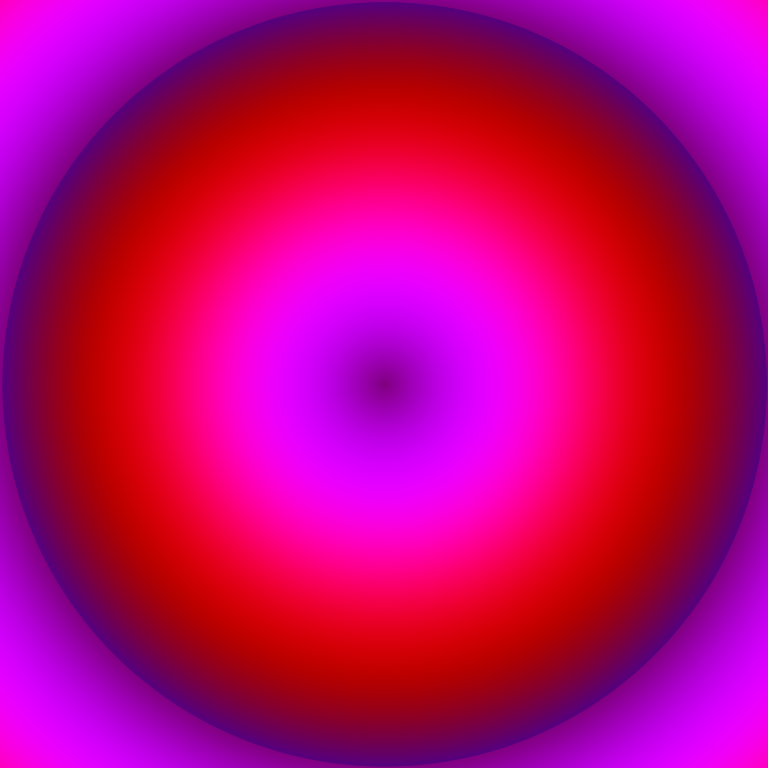
A WebGL 1 fragment shader for this background:

```glsl
precision highp float;
// Concentric radial gradient that repeats outward from near the centre.
// Red and blue are sine waves of different frequency along each ring;
// the ramp restarts at a crisp circular seam.

#define CENTER vec2(0.5008, 0.4995)
#define RING_RADIUS 0.4977
#define RED_FREQUENCY 3.478
#define BLUE_FREQUENCY 6.283
#define SEAM_SOFTNESS 0.5

uniform vec2 u_resolution;

// Colour at a position along one ring, 0 at its start and 1 at its end
vec3 ringColor(float t) {
  float red = 0.5 + 0.5 * sin(RED_FREQUENCY * t);
  float blue = 0.5 + 0.5 * sin(BLUE_FREQUENCY * t);
  return vec3(red, 0.0, blue);
}

void main() {
  // Square canvas units, centred
  float side = min(u_resolution.x, u_resolution.y);
  vec2 offset = (gl_FragCoord.xy - CENTER * u_resolution) / side;
  float radius = length(offset) / RING_RADIUS;

  // Signed distance to the nearest seam; the centre itself has none
  float seam = floor(radius + 0.5);
  float fromSeam = radius - seam;
  float softness = SEAM_SOFTNESS / (side * RING_RADIUS);
  float outside = smoothstep(-softness, softness, fromSeam);
  outside = max(outside, 1.0 - step(0.5, seam));

  // Join the end of the inner ring to the start of the outer one
  vec3 color = mix(ringColor(fromSeam + 1.0), ringColor(fromSeam), outside);
  gl_FragColor = vec4(color, 1.0);
}
```
